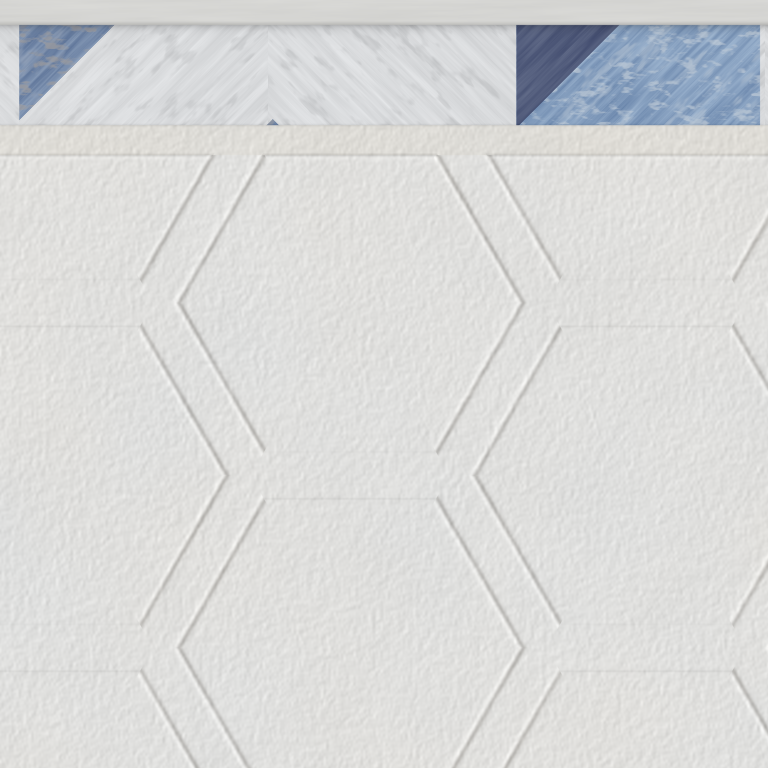
Give the GLSL for this pattern, as a WebGL 1 fragment shader.

```glsl
precision highp float;
// Embossed plaster: staggered regular hexagons pressed as grooves into grainy relief,
// under a strip of diagonal weathered wood tiles and a pale plank.
// Grooves come from a hexagon distance field; wood and grain come from value noise.
uniform vec2 u_resolution;

#define PITCH vec2(0.771, 0.449)     // repeat of the hexagon lattice
#define CENTRE vec2(0.4557, 0.3945)  // one hexagon centre, measured from the top
#define APOTHEM 0.194                // hexagon centre to edge
#define GROOVE 0.0032                // groove half width
#define PLANK_END 0.0325             // depths from the top edge
#define STRIP_END 0.163
#define FRAME_END 0.202
#define TILE_START 0.025
#define TILE 0.3237                  // width of one wood tile
#define WEDGE 0.124                  // size of the dark tile corners
#define GRAIN 0.085                  // plaster relief strength

float hash(vec2 p) {
  p = fract(p * vec2(0.1031, 0.1137));
  p += dot(p, p.yx + 33.33);
  return fract((p.x + p.y) * p.x * 17.0);
}

float noise(vec2 p) {
  vec2 i = floor(p), f = fract(p);
  f = f * f * (3.0 - 2.0 * f);
  return mix(mix(hash(i), hash(i + vec2(1.0, 0.0)), f.x),
             mix(hash(i + vec2(0.0, 1.0)), hash(i + 1.0), f.x), f.y);
}

float fbm(vec2 p) {
  return 0.55 * noise(p) + 0.3 * noise(p * 2.1 + 7.3) + 0.15 * noise(p * 4.3 + 19.1);
}

// 0 below the edge, 1 above it, blended over about one pixel
float cover(float d) {
  float px = 1.0 / u_resolution.y;
  return smoothstep(-0.75 * px, 0.75 * px, d);
}

float bump(float d, float w) {
  return exp(-d * d / (w * w));
}

// Position relative to the nearest centre of a rectangular lattice
vec2 nearestCell(vec2 p) {
  return (fract(p / PITCH + 0.5) - 0.5) * PITCH;
}

float slantTerm(vec2 q) {
  return abs(q.x) * 0.866 + abs(q.y) * 0.5;
}

float hexagon(vec2 q) {
  return max(abs(q.y), slantTerm(q)) - APOTHEM;
}

float plasterHeight(vec2 p) {
  vec2 warp = vec2(noise(p * 60.0), noise(p * 60.0 + 31.0)) * 0.006;
  return 0.65 * noise((p + warp) * vec2(170.0, 125.0) + 100.0)
       + 0.35 * noise(p * vec2(310.0, 240.0) + 200.0);
}

vec3 plaster(vec2 p) {
  float relief = plasterHeight(p) - plasterHeight(p + vec2(0.0028, 0.002));
  vec3 col = mix(vec3(0.868, 0.873, 0.873), vec3(0.883, 0.876, 0.86), fbm(p * 4.0 + 50.0));
  col += GRAIN * relief + 0.018 * (fbm(p * 14.0 + 80.0) - 0.5);

  // Two lattices, offset by half a repeat, make the staggered columns
  vec2 a = nearestCell(p - CENTRE), b = nearestCell(p - CENTRE - 0.5 * PITCH);
  vec2 q = hexagon(a) < hexagon(b) ? a : b;
  float d = hexagon(q), below = cover(p.y - FRAME_END);

  // Slanted grooves: lit left wall, shaded right wall
  float s = d * sign(q.x);
  float slanted = cover(slantTerm(q) - abs(q.y)) * below;
  float worn = 0.8 + 0.4 * noise(p * 28.0);
  col += slanted * (0.065 * bump(s + GROOVE, GROOVE)
       - worn * vec3(0.14, 0.145, 0.15) * bump(s - 0.5 * GROOVE, GROOVE));

  // Nearly flat horizontal edges, clearer at the top of each hexagon
  float flatEdge = (1.0 - cover(slantTerm(q) - abs(q.y))) * below;
  float strength = q.y < 0.0 ? 0.035 : 0.014;
  col -= flatEdge * strength * bump(d, 0.5 * GROOVE);

  // Frame line above the hexagons, and the warmer frame itself
  float line = p.y - FRAME_END;
  float inside = cover(-d + 0.5 * GROOVE);
  col += inside * (0.03 * bump(line - GROOVE, GROOVE) - 0.075 * bump(line, 0.7 * GROOVE));
  return col - (1.0 - below) * vec3(0.008, 0.014, 0.026);
}

vec3 woodStrip(vec2 p) {
  float tile = (p.x - TILE_START) / TILE;
  float lean = mod(floor(tile), 2.0) < 0.5 ? 1.0 : -1.0;
  vec2 g = vec2(p.x + lean * p.y, p.x - lean * p.y);   // across and along the grain
  float streak = fbm(vec2(g.x * 150.0, g.y * 9.0) + 300.0);
  float scratch = smoothstep(0.55, 0.8, fbm(vec2(g.x * 65.0, g.y * 24.0) + 400.0));
  float flake = smoothstep(0.52, 0.78, fbm(p * vec2(60.0, 130.0) + 500.0));

  vec3 white = vec3(0.855, 0.862, 0.87) + 0.1 * (streak - 0.5) - 0.06 * scratch;
  vec3 blue = mix(vec3(0.40, 0.51, 0.66), vec3(0.64, 0.73, 0.83), streak);
  blue = mix(blue, vec3(0.77, 0.81, 0.85), 0.65 * max(flake, 0.6 * scratch));
  vec3 navy = mix(vec3(0.23, 0.27, 0.41), vec3(0.40, 0.44, 0.55), streak);
  vec3 faded = mix(mix(blue, navy, 0.3), vec3(0.58, 0.56, 0.55), 0.5 * flake);

  float first = cover(p.x - TILE_START);
  float painted = cover(p.x - TILE_START - 2.0 * TILE) * cover(TILE_START + 2.98 * TILE - p.x);
  float corner = WEDGE - (p.y - PLANK_END);
  float wedgeA = first * cover(corner - (p.x - TILE_START));
  float wedgeB = painted * cover(corner + 0.01 - (p.x - TILE_START - 2.0 * TILE));
  float tip = cover(p.y - STRIP_END + 0.008 - abs(p.x - TILE_START - 1.02 * TILE));
  vec3 col = mix(mix(white, blue, painted), faded, max(wedgeA, tip));
  col = mix(col, navy, wedgeB);
  return col * (1.0 - 0.2 * exp(-(p.y - PLANK_END) / 0.005));
}

vec3 plank(vec2 p) {
  float grain = fbm(vec2(p.x * 9.0 + p.y * 25.0, p.y * 130.0) + 600.0);
  vec3 col = vec3(0.835, 0.835, 0.825) + 0.045 * (grain - 0.5);
  return col - 0.09 * smoothstep(PLANK_END - 0.006, PLANK_END, p.y);
}

void main() {
  vec2 p = gl_FragCoord.xy / u_resolution;
  p.y = 1.0 - p.y;   // depth from the top edge
  vec3 col = mix(plank(p), woodStrip(p), cover(p.y - PLANK_END));
  col = mix(col, plaster(p), cover(p.y - STRIP_END));
  col -= 0.05 * bump(p.y - STRIP_END, 0.0018);
  gl_FragColor = vec4(clamp(col, 0.0, 1.0), 1.0);
}
```
